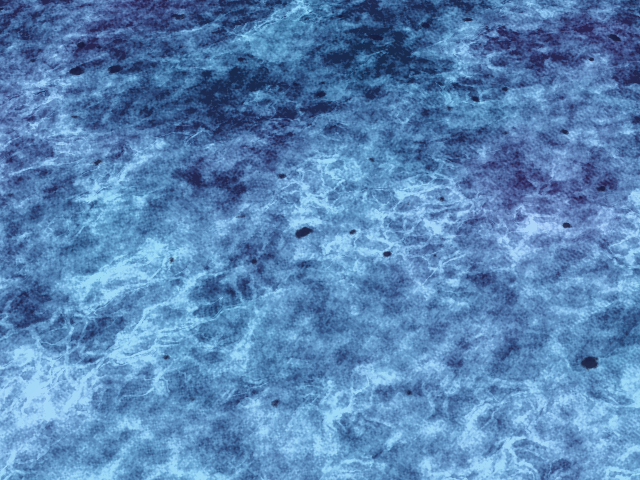
Give the GLSL for this texture, as a Shadertoy shader.

```glsl
const vec3 SHADES[7] = vec3[7](
    vec3(0.13, 0.16, 0.32), vec3(0.19, 0.28, 0.48), vec3(0.26, 0.41, 0.61),
    vec3(0.35, 0.53, 0.73), vec3(0.43, 0.64, 0.83), vec3(0.56, 0.77, 0.94),
    vec3(0.66, 0.87, 0.98));
const vec3 SPECK_COLOR = vec3(0.08, 0.09, 0.22);
const vec3 TINT = vec3(0.14, -0.05, 0.02);

const float HORIZON = 2.3;      // height of the vanishing line
const float DEPTH = 2.3;        // foreshortening of the slab
const float SLANT = 0.45;       // direction of the streaks
const float STRETCH = 1.25;     // length of features along the slant
const float BASE_TONE = 0.53;
const float FADE = 0.30;        // near to far darkening
const float CLOUD = 0.62;
const float MOTTLE = 0.95;
const float STONE_TONE = 0.26;
const float VEIN_LIGHT = 0.34;
const float GRAIN = 0.36;
const float GRAIN_SCALE = 270.0;
const float SPECK_GRID = 6.5;
const float SPECK_CHANCE = 0.36;

float hash(vec2 p) {
    return fract(sin(dot(p, vec2(127.1, 311.7))) * 43758.5453);
}

vec2 hash2(vec2 p) {
    return vec2(hash(p), hash(p + 57.3));
}

float noise(vec2 p) {
    vec2 i = floor(p), f = fract(p);
    f = f * f * (3.0 - 2.0 * f);
    return mix(mix(hash(i), hash(i + vec2(1, 0)), f.x),
               mix(hash(i + vec2(0, 1)), hash(i + vec2(1, 1)), f.x), f.y);
}

float fbm(vec2 p) {
    float sum = 0.0, amp = 0.48;
    for (int i = 0; i < 6; i++) {
        sum += amp * noise(p);
        p = mat2(1.6, 1.2, -1.2, 1.6) * p + 7.3;
        amp *= 0.54;
    }
    return sum;
}

// Broken stones: x = distance from the crack, y = random value of the stone
vec2 stones(vec2 p) {
    vec2 cell = floor(p);
    float nearest = 9.0, second = 9.0, id = 0.0;
    for (int y = -1; y <= 1; y++)
    for (int x = -1; x <= 1; x++) {
        vec2 c = cell + vec2(x, y);
        float d = length(c + hash2(c) - p);
        if (d < nearest) {
            second = nearest;
            nearest = d;
            id = hash(c + 19.7);
        } else {
            second = min(second, d);
        }
    }
    return vec2(second - nearest, id);
}

// Bright line along a crack, with a sharp rim
float crack(float edge, float width) {
    return 1.0 - smoothstep(0.25 * width, width, edge);
}

// Ragged dark inclusions, one at most per grid cell
float specks(vec2 p) {
    vec2 g = p * SPECK_GRID, cell = floor(g);
    float ragged = 0.16 * (fbm(g * 6.0) - 0.5), cover = 0.0;
    for (int y = -1; y <= 1; y++)
    for (int x = -1; x <= 1; x++) {
        vec2 c = cell + vec2(x, y);
        float radius = mix(0.025, 0.10, pow(hash(c + 3.1), 2.0));
        vec2 d = (g - c - hash2(c + 41.0)) * vec2(0.75, 0.8);
        float spot = 1.0 - smoothstep(-0.03, 0.03, length(d) + ragged - radius);
        cover = max(cover, spot * step(hash(c + 8.8), SPECK_CHANCE));
    }
    return cover;
}

void mainImage(out vec4 fragColor, in vec2 fragCoord) {
    vec2 p = fragCoord / iResolution.y;
    float centre = 0.5 * iResolution.x / iResolution.y;

    // Slab seen at an angle, then turned along its streaks
    vec2 slab = vec2(p.x - centre, DEPTH) * HORIZON / (HORIZON - p.y);
    float c = cos(SLANT), s = sin(SLANT);
    vec2 q = mat2(c, -s, s, c) * slab * vec2(1.0 / STRETCH, 1.0);
    vec2 warp = vec2(fbm(q * 5.0), fbm(q * 5.0 + 31.0)) - 0.5;
    vec2 rough = vec2(fbm(q * 26.0 + 3.0), fbm(q * 26.0 + 37.0)) - 0.5;
    vec2 w = q + 0.17 * warp + 0.035 * rough;

    // Clouds, pale deposits and dark stone with ragged rims
    float tone = BASE_TONE + FADE * (0.5 - p.y);
    tone += CLOUD * (fbm(w * 2.8 + 4.0) - 0.5);
    tone += MOTTLE * (fbm(q * 32.0 + 9.0) - 0.5);
    float pale = smoothstep(0.55, 0.58, fbm(w * 6.5 + 13.0) + 0.06 * (0.5 - p.y));
    float dark = smoothstep(0.56, 0.60, fbm(w * 6.0 + 71.0) + 0.06 * (p.y - 0.5));
    tone += 0.17 * pale - 0.20 * dark;

    // Stones of three sizes with crack veins that come and go
    vec2 large = stones(w * 4.5);
    vec2 medium = stones(w * 10.0 + 5.0);
    vec2 small = stones(w * 21.0 + 15.0);
    tone += STONE_TONE * (large.y - 0.5) * smoothstep(0.0, 0.10, large.x);
    tone += STONE_TONE * (medium.y - 0.5) * smoothstep(0.0, 0.12, medium.x);
    tone += 0.5 * STONE_TONE * (small.y - 0.5) * smoothstep(0.0, 0.2, small.x);
    float web = smoothstep(0.40, 0.56, fbm(q * 3.5 + 23.0) + 0.16 * (0.5 - p.y));
    float breaks = smoothstep(0.36, 0.52, fbm(q * 9.0 + 47.0));
    float veins = crack(large.x, 0.075) * breaks * (0.5 + 0.5 * web);
    veins = max(veins, crack(medium.x, 0.05 + 0.13 * web) * web * breaks);
    veins = max(veins, 0.75 * crack(small.x, 0.20) * web * (1.0 - dark) * breaks);
    tone += VEIN_LIGHT * veins;

    // Fine grain on a turned grid, then tone to colour
    vec2 turned = mat2(0.8, 0.6, -0.6, 0.8) * p;
    tone += GRAIN * (noise(turned * GRAIN_SCALE) - 0.5);
    float level = clamp(tone, 0.0, 1.15) * 5.0;
    vec3 color = SHADES[0];
    for (int i = 1; i < 7; i++)
        color = mix(color, SHADES[i], clamp(level - float(i - 1), 0.0, 1.0));
    color += TINT * (fbm(w * 2.0 + 61.0) - 0.5);
    color = mix(color, SPECK_COLOR, 0.85 * specks(slab + 0.04 * warp));

    fragColor = vec4(color, 1.0);
}
```
